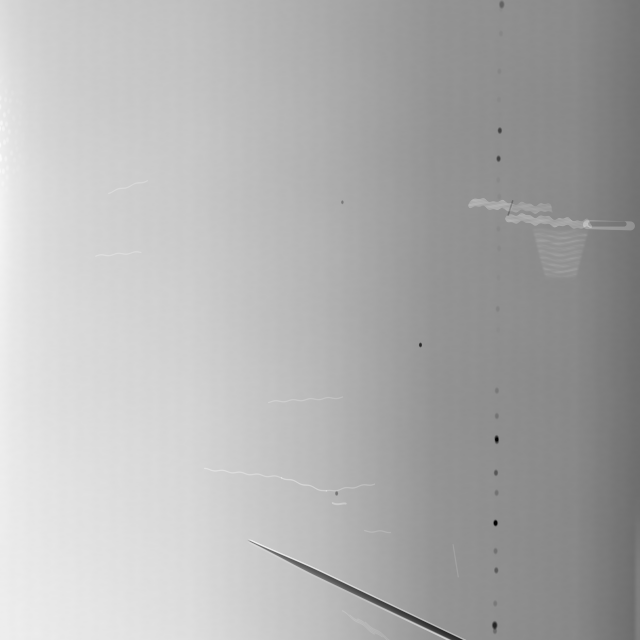
Give the GLSL for this texture, as a three.js fragment shader.

```glsl
// Curved brushed metal sheet in grey, with a deep scratch, a pale scuff and a column of pits.
varying vec2 vUv;

float hash(vec2 p) {
  return fract(sin(dot(p, vec2(127.1, 311.7))) * 4375.85);
}

// Linear progress from a to b
float ramp(float x, float a, float b) {
  return clamp((x - a) / (b - a), 0.0, 1.0);
}

// Distance to the nearest jittered cell point
float cellular(vec2 p) {
  vec2 cell = floor(p), local = fract(p);
  float nearest = 2.0;
  for (int j = -1; j <= 1; j++) {
    for (int i = -1; i <= 1; i++) {
      vec2 offset = vec2(float(i), float(j));
      vec2 id = cell + offset;
      vec2 jitter = vec2(hash(id), hash(id + 19.3));
      nearest = min(nearest, length(offset + jitter - local));
    }
  }
  return nearest;
}

float layeredSines(vec2 p) {
  return (sin(p.x + 1.7 * sin(p.y)) + 0.6 * sin(2.3 * p.y - p.x)
    + 0.4 * sin(4.1 * p.x + 3.3 * p.y)) * 0.5;
}

// Soft-edged line between two points
float stroke(vec2 p, vec2 a, vec2 b, float halfWidth) {
  vec2 along = b - a;
  float t = clamp(dot(p - a, along) / dot(along, along), 0.0, 1.0);
  float d = length(p - a - along * t);
  return 1.0 - smoothstep(halfWidth - 0.001, halfWidth + 0.001, d);
}

float pit(vec2 p, vec2 center, float radius) {
  float d = length((p - center) * vec2(1.25, 0.85));
  return 1.0 - smoothstep(radius * 0.4, radius * 1.4, d);
}

// Horizontal falloff of light, stronger toward the bottom
float sheetTone(vec2 p) {
  float x = p.x;
  float a = ramp(x, 0.0, 0.3), b = ramp(x, 0.3, 0.5), c = ramp(x, 0.5, 0.68);
  float d = ramp(x, 0.68, 0.9), e = ramp(x, 0.9, 1.0);
  float low = 0.93 - 0.06 * a - 0.12 * b - 0.17 * c - 0.05 * d - 0.11 * e;
  float high = 0.80 - 0.05 * a - 0.08 * b - 0.09 * c - 0.04 * d - 0.08 * e;
  float glowHeight = 0.4 + 0.6 * exp(-pow((p.y - 0.72) / 0.22, 2.0));
  return mix(low, high, p.y) + 0.11 * glowHeight * exp(-x / 0.045) * smoothstep(0.0, 0.4, p.y);
}

// Pale smear with a hatched patch below
float scuff(vec2 p) {
  vec2 q = p + 0.002 * vec2(sin(p.y * 310.0), sin(p.x * 190.0) + 0.6 * sin(p.x * 430.0));
  float grain = 0.55 + 0.45 * layeredSines(p * vec2(130.0, 420.0));
  float body = stroke(q, vec2(0.737, 0.684), vec2(0.797, 0.677), 0.006);
  body = max(body, stroke(q, vec2(0.790, 0.677), vec2(0.858, 0.674), 0.006) * 0.7);
  body = max(body, stroke(q, vec2(0.795, 0.660), vec2(0.918, 0.649), 0.006));
  float tail = stroke(p, vec2(0.918, 0.649), vec2(0.985, 0.647), 0.007);
  float groove = stroke(p, vec2(0.923, 0.650), vec2(0.975, 0.650), 0.004);
  float wide = mix(0.025, 0.046, ramp(p.y, 0.56, 0.64));
  float patchMask = (1.0 - smoothstep(wide - 0.006, wide, abs(p.x - 0.876)))
    * smoothstep(0.56, 0.575, p.y) * (1.0 - smoothstep(0.632, 0.648, p.y));
  float hatch = 0.5 + 0.5 * sin(p.y * 720.0 + 2.0 * sin(p.x * 95.0));
  float notch = stroke(p, vec2(0.801, 0.686), vec2(0.794, 0.664), 0.0012);
  return body * (0.06 + 0.08 * grain) + 0.12 * tail - 0.13 * groove
    + patchMask * (0.025 + 0.06 * hatch * grain) - 0.14 * notch;
}

// Tapered dark gouge with bright lips
float gouge(vec2 p) {
  vec2 start = vec2(0.387, 0.156);
  vec2 dir = normalize(vec2(0.327, -0.156));
  vec2 r = p - start;
  float t = dot(r, dir) / 0.362;
  float side = dot(r, vec2(-dir.y, dir.x));
  float w = 0.0008 + 0.0036 * smoothstep(0.0, 0.35, t);
  float span = smoothstep(-0.005, 0.02, t);
  float core = 1.0 - smoothstep(w - 0.001, w + 0.001, abs(side));
  float upper = 1.0 - smoothstep(0.0006, 0.0022, abs(side - w - 0.0008));
  float lower = 1.0 - smoothstep(0.0008, 0.0028, abs(side + w + 0.0008));
  float shade = mix(0.30, 0.44, ramp(side, -w, w));
  return span * (-core * shade + 0.14 * upper + lower * mix(0.04, 0.24, ramp(t, 0.5, 0.95)));
}

// Thin pale marks across the sheet
float hairlines(vec2 p) {
  vec2 q = p + vec2(0.0, 0.0012 * sin(p.x * 230.0));
  float m = stroke(q, vec2(0.42, 0.372), vec2(0.535, 0.379), 0.001) * 0.6;
  m += stroke(q, vec2(0.32, 0.267), vec2(0.44, 0.254), 0.001) * 0.7;
  m += stroke(q, vec2(0.44, 0.254), vec2(0.51, 0.232), 0.001);
  m += stroke(q, vec2(0.51, 0.232), vec2(0.585, 0.244), 0.001) * 0.8;
  m += stroke(q, vec2(0.52, 0.214), vec2(0.54, 0.212), 0.0015);
  m += stroke(q, vec2(0.57, 0.170), vec2(0.61, 0.169), 0.001) * 0.6;
  m += stroke(q, vec2(0.708, 0.148), vec2(0.716, 0.100), 0.001) * 0.6;
  m += stroke(q, vec2(0.17, 0.699), vec2(0.23, 0.718), 0.001) * 0.5;
  m += stroke(q, vec2(0.15, 0.600), vec2(0.22, 0.606), 0.001) * 0.5;
  for (int i = 0; i < 4; i++) {
    vec2 a = vec2(0.535 + 0.012 * float(i), 0.045 - 0.006 * float(i));
    m += stroke(q, a, a + vec2(0.05, -0.035), 0.0008) * 0.5;
  }
  return m * 0.09;
}

// Vertical column of dark pits, denser near the bottom
float pitColumn(vec2 p) {
  float m = 0.0;
  for (int i = 0; i < 24; i++) {
    float k = float(i), h = hash(vec2(k, 4.0));
    float y = (k + 0.2 + 0.6 * h) / 24.0;
    float strength = mix(0.35, 0.06, smoothstep(0.3, 0.42, y)) * hash(vec2(k, 9.0));
    m += strength * pit(p, vec2(0.774 + 0.008 * y + 0.003 * (h - 0.5), y), 0.004);
  }
  m += 0.30 * (pit(p, vec2(0.781, 0.796), 0.004) + pit(p, vec2(0.779, 0.752), 0.004));
  m += 0.38 * (pit(p, vec2(0.776, 0.315), 0.004) + pit(p, vec2(0.774, 0.183), 0.004));
  return m + 0.42 * pit(p, vec2(0.773, 0.023), 0.005) + 0.18 * pit(p, vec2(0.784, 0.993), 0.005);
}

void main() {
  vec2 p = vUv;
  float tone = sheetTone(p);
  tone += 0.004 * layeredSines(p * vec2(9.0, 13.0)) + 0.002 * sin(p.x * 240.0);
  tone += 0.008 * (cellular(p * vec2(70.0, 110.0)) - 0.5);
  float flecks = 1.0 - smoothstep(0.1, 0.4, cellular(p * vec2(110.0, 65.0)));
  tone += 0.05 * flecks * exp(-p.x / 0.018) * smoothstep(0.68, 0.75, p.y) * (1.0 - smoothstep(0.82, 0.9, p.y));
  tone += 0.07 * smoothstep(0.988, 0.998, p.x) * (1.0 - smoothstep(0.08, 0.24, p.y));
  tone += scuff(p) + hairlines(p) + gouge(p) - pitColumn(p);
  tone -= 0.45 * pit(p, vec2(0.657, 0.461), 0.003) + 0.2 * pit(p, vec2(0.535, 0.684), 0.0025);
  tone -= 0.25 * pit(p, vec2(0.526, 0.229), 0.003);
  gl_FragColor = vec4(vec3(clamp(tone, 0.0, 1.0)), 1.0);
}
```
